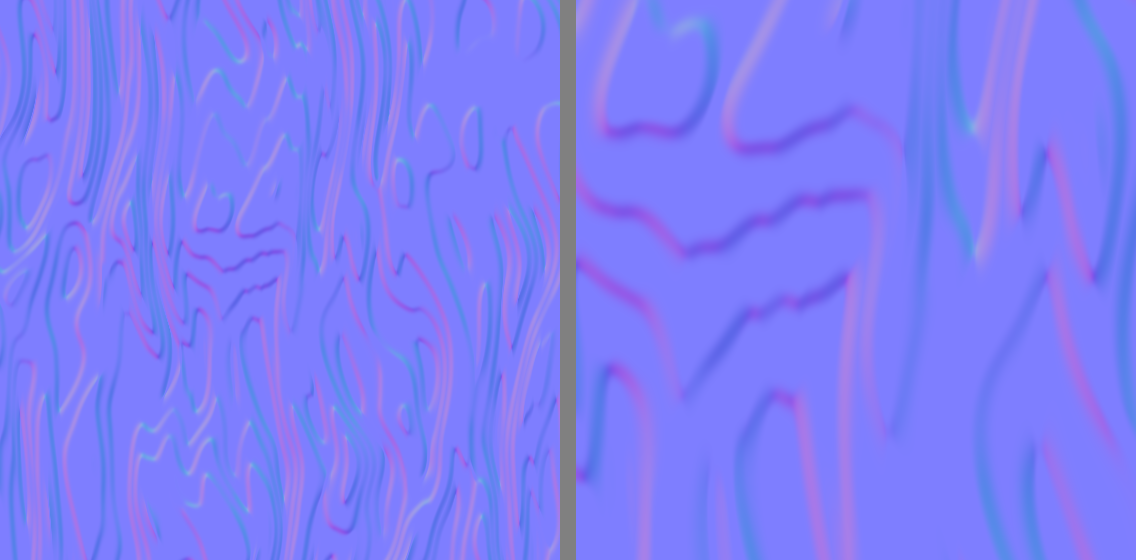
Left, the full canvas; right, a detail of the centre.
Reproduce this texture map procedurally as a WebGL 2 fragment shader.

```glsl
#version 300 es
precision highp float;
// Tangent-space normal map of wavy bark: flat blue ground with thin, bevelled grain steps.

uniform vec2 u_resolution;
out vec4 outColor;

const vec3  FLAT_COLOR   = vec3(0.495, 0.495, 1.0);
const float TILT         = 0.16;             // peak red/green shift on a step
const float BLUE_LOSS    = 0.55;             // blue lost per unit of tilt
const float STEP_WIDTH   = 0.0036;           // softness of a step, in canvas units
const float LEVEL_GAP    = 0.24;             // height between two steps
const vec2  GRAIN_FREQ   = vec2(17.0, 3.1);  // tall, narrow grain
const vec2  SWAY_FREQ    = vec2(3.0, 2.6);
const vec2  SWAY_AMOUNT  = vec2(0.11, 0.12);
const vec2  CURL_FREQ    = vec2(6.5, 5.5);
const vec2  CURL_AMOUNT  = vec2(0.025, 0.05);
const vec2  FADE_FREQ    = vec2(16.0, 6.0);
const float SAMPLE_DIST  = 0.001;

// Unit gradient of a lattice point, from an integer hash
vec2 latticeGradient(ivec2 cell) {
    uint h = uint(cell.x) * 374761393u + uint(cell.y) * 668265263u;
    h = (h ^ (h >> 13)) * 1274126177u;
    h ^= h >> 16;
    float angle = float(h & 65535u) * (6.2831853 / 65536.0);
    return vec2(cos(angle), sin(angle));
}

float gradientNoise(vec2 p) {
    vec2 base = floor(p);
    vec2 f = p - base;
    ivec2 cell = ivec2(base);
    vec2 u = f * f * f * (f * (f * 6.0 - 15.0) + 10.0);
    float a = dot(latticeGradient(cell), f);
    float b = dot(latticeGradient(cell + ivec2(1, 0)), f - vec2(1.0, 0.0));
    float c = dot(latticeGradient(cell + ivec2(0, 1)), f - vec2(0.0, 1.0));
    float d = dot(latticeGradient(cell + ivec2(1, 1)), f - vec2(1.0, 1.0));
    return mix(mix(a, b, u.x), mix(c, d, u.x), u.y);
}

vec2 noisePair(vec2 p) {
    return vec2(gradientNoise(p + 17.3), gradientNoise(p + 61.7));
}

// Bark height, counted in steps
float barkHeight(vec2 p) {
    p += SWAY_AMOUNT * noisePair(p * SWAY_FREQ);
    p += CURL_AMOUNT * noisePair(p * CURL_FREQ + 30.0);
    float height = gradientNoise(p * GRAIN_FREQ + 5.4);
    height += 0.2 * gradientNoise(p * GRAIN_FREQ * 1.7 + 43.1);
    return height / LEVEL_GAP;
}

void main() {
    vec2 p = gl_FragCoord.xy / u_resolution.y;

    // Height and slope
    float height = barkHeight(p);
    vec2 slope = vec2(barkHeight(p + vec2(SAMPLE_DIST, 0.0)),
                      barkHeight(p + vec2(0.0, SAMPLE_DIST))) - height;
    slope /= SAMPLE_DIST;
    float steepness = max(length(slope), 0.001);

    // Soft profile around the nearest step
    float dist = (fract(height) - 0.5) / (steepness * STEP_WIDTH);
    float bevel = exp(-0.5 * dist * dist);

    // Steps die out on plateaus, in crowded spots and along their length
    bevel *= smoothstep(3.0, 14.0, steepness);
    bevel *= 1.0 - 0.6 * smoothstep(0.3, 0.6, steepness * STEP_WIDTH);
    bevel *= mix(0.45, 1.0, smoothstep(-0.35, 0.05, gradientNoise(p * FADE_FREQ + 88.0)));

    // Normal colour, with green pointing down
    vec2 facing = slope / steepness * vec2(1.0, -1.0);
    vec2 tilt = TILT * bevel * facing;
    vec3 color = FLAT_COLOR + vec3(tilt, -BLUE_LOSS * length(tilt));
    outColor = vec4(color, 1.0);
}
```
